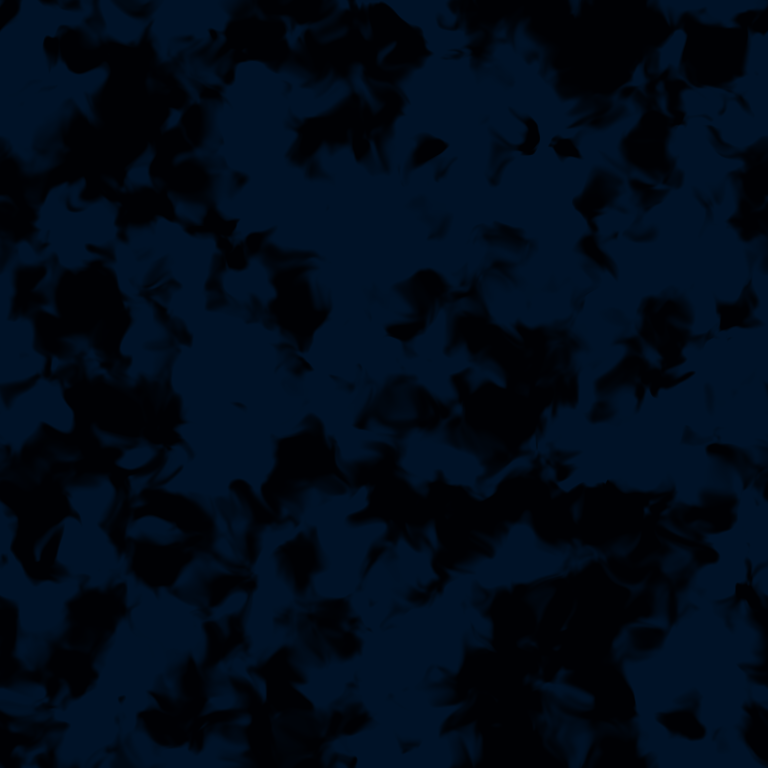
This texture is drawn by a Shadertoy shader. Its source:

```glsl
const vec3 BLACK = vec3(0.0, 0.004, 0.016);
const vec3 NAVY = vec3(0.0, 0.072, 0.154);

float hash(vec2 cell, float seed) {
    return fract(sin(dot(cell, vec2(127.1, 311.7)) + seed * 74.7) * 43758.5453);
}

// Value noise that wraps after a whole number of cells
float wrapNoise(vec2 uv, vec2 cells, float seed) {
    vec2 p = uv * cells;
    vec2 cell = floor(p);
    vec2 w = smoothstep(0.0, 1.0, p - cell);
    vec2 a = mod(cell, cells);
    vec2 b = mod(cell + 1.0, cells);
    float low = mix(hash(a, seed), hash(vec2(b.x, a.y), seed), w.x);
    float high = mix(hash(vec2(a.x, b.y), seed), hash(b, seed), w.x);
    return mix(low, high, w.y);
}

// Bends the plane so that blot outlines get cusps and torn flakes
vec2 tear(vec2 uv, vec2 cells, float amount, float seed) {
    vec2 push = vec2(wrapNoise(uv, cells, seed), wrapNoise(uv, cells, seed + 1.0));
    return uv + amount * (push - 0.5);
}

// Blots of several sizes; the weights sum to one
float blotField(vec2 uv) {
    float field = 0.22 * wrapNoise(uv, vec2(9.0, 7.0), 1.0);
    field += 0.30 * wrapNoise(uv, vec2(18.0, 15.0), 2.0);
    field += 0.28 * wrapNoise(uv, vec2(32.0, 30.0), 3.0);
    field += 0.14 * wrapNoise(uv, vec2(58.0, 62.0), 4.0);
    field += 0.06 * wrapNoise(uv, vec2(110.0, 104.0), 5.0);
    return field;
}

void mainImage(out vec4 fragColor, in vec2 fragCoord) {
    vec2 uv = fragCoord / iResolution.xy;

    // Coarse bending, then fine ragged edges
    vec2 torn = tear(uv, vec2(22.0), 0.035, 11.0);
    torn = tear(torn, vec2(56.0), 0.014, 15.0);
    float field = blotField(torn);

    // Edges vary from crisp to smoky
    float softness = mix(0.025, 0.14, wrapNoise(uv, vec2(19.0, 21.0), 21.0));
    float cover = smoothstep(0.497 - softness, 0.497 + softness, field);

    fragColor = vec4(mix(BLACK, NAVY, cover), 1.0);
}
```
